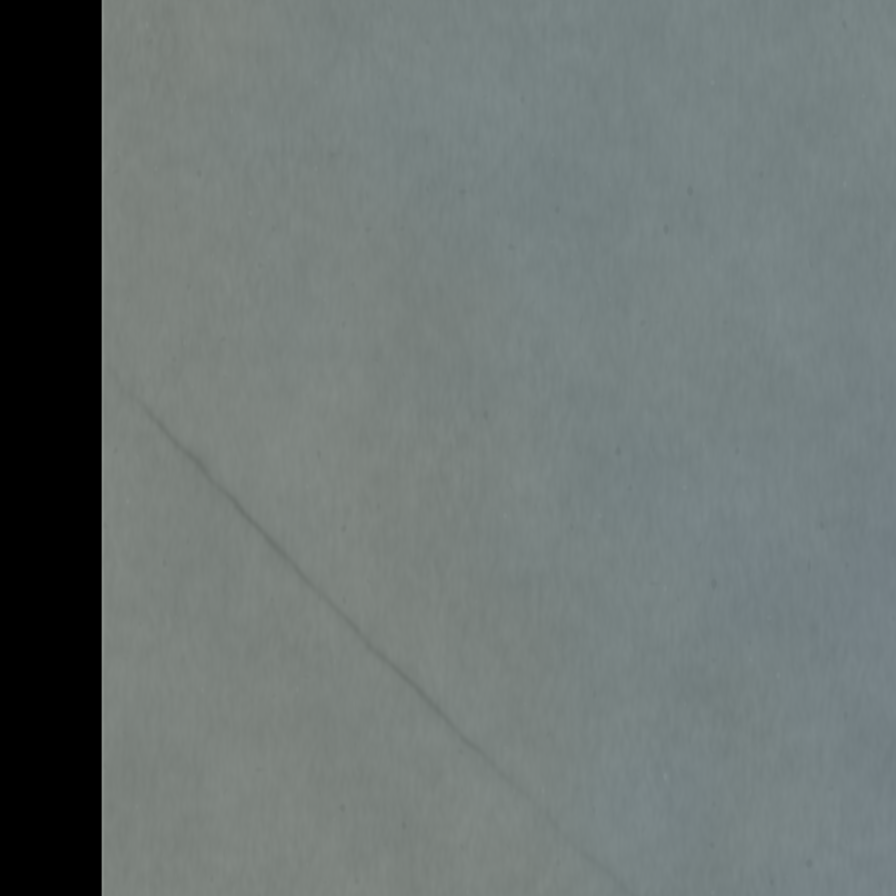
A Shadertoy shader for this texture:

```glsl
// Draws a weathered grey-green plaster wall with a faint diagonal crack beside a black band.

const float BAND_EDGE = 0.1135;
const vec3 WARM_GREY = vec3(0.488, 0.512, 0.492);
const vec3 COOL_GREY = vec3(0.465, 0.512, 0.514);
const vec3 BLUE_GREY = vec3(0.455, 0.500, 0.525);

// Unit gradient vector for a lattice cell
vec2 cellGradient(vec2 cell) {
    vec3 p = fract(cell.xyx * vec3(0.1031, 0.1030, 0.0973));
    p += dot(p, p.yzx + 33.33);
    float angle = 6.28318 * fract((p.x + p.y) * p.z);
    return vec2(cos(angle), sin(angle));
}

// Gradient noise, centred on zero
float gradientNoise(vec2 p) {
    vec2 cell = floor(p);
    vec2 f = p - cell;
    vec2 u = f * f * f * (f * (f * 6.0 - 15.0) + 10.0);
    vec2 e = vec2(1.0, 0.0);
    float a = dot(cellGradient(cell), f);
    float b = dot(cellGradient(cell + e.xy), f - e.xy);
    float c = dot(cellGradient(cell + e.yx), f - e.yx);
    float d = dot(cellGradient(cell + e.xx), f - e.xx);
    return mix(mix(a, b, u.x), mix(c, d, u.x), u.y);
}

// Layered noise for soft blotches
float fractalNoise(vec2 p, int octaves) {
    float sum = 0.0;
    float weight = 1.0;
    for (int i = 0; i < octaves; i++) {
        sum += weight * gradientNoise(p);
        p = mat2(1.6, 1.2, -1.2, 1.6) * p + 17.3;
        weight *= 0.55;
    }
    return sum;
}

// Broad drift from warm grey at left to blue grey at lower right
vec3 wallTint(vec2 uv) {
    float drift = 0.22 * fractalNoise(uv * 3.0 + 4.0, 3);
    float cool = smoothstep(0.15, 0.85, uv.x + 0.25 * (uv.y - 0.5) + drift);
    float blue = smoothstep(0.65, 1.1, uv.x + drift) * smoothstep(0.95, 0.3, uv.y);
    return mix(mix(WARM_GREY, COOL_GREY, cool), BLUE_GREY, 0.75 * blue);
}

// Vertical brush grain with patchy strength
float wallGrain(vec2 uv) {
    float patchiness = 0.65 + 0.7 * abs(gradientNoise(uv * 9.0));
    float streaks = gradientNoise(uv * vec2(125.0, 42.0));
    float fibres = gradientNoise(uv * vec2(210.0, 85.0) + 31.0);
    float mottling = fractalNoise(uv * vec2(34.0, 24.0) + 7.0, 2);
    return patchiness * (0.022 * streaks + 0.014 * fibres) + 0.011 * mottling;
}

// Sparse specks: positive noise peaks above a threshold
float specks(vec2 uv, vec2 scale, float threshold) {
    return smoothstep(threshold, threshold + 0.22, gradientNoise(uv * scale));
}

// Darkness of the gently bowed diagonal crack
float crackShade(vec2 uv) {
    float run = uv.x - 0.156;
    float path = 0.551 - 1.09 * run + 0.16 * run * run;
    float wobble = 0.006 * gradientNoise(uv * 24.0);
    float distanceAcross = (uv.y - path) * 0.7 + wobble;
    float core = exp(-pow(distanceAcross / 0.0042, 2.0));
    float halo = exp(-pow(distanceAcross / 0.013, 2.0));
    float wear = 0.75 + 0.8 * gradientNoise(uv * 32.0 + 11.0);
    float strength = smoothstep(0.10, 0.20, uv.x) * mix(1.0, 0.4, smoothstep(0.48, 0.60, uv.x));
    return strength * (0.042 * core * wear + 0.014 * halo);
}

void mainImage(out vec4 fragColor, in vec2 fragCoord) {
    vec2 uv = fragCoord / iResolution.xy;
    float pixel = 1.0 / iResolution.x;

    // Plaster surface
    vec3 color = wallTint(uv);
    color += 0.018 * fractalNoise(uv * vec2(7.0, 5.0) + 2.0, 3);
    color += wallGrain(uv);

    // Small pits and pale flecks
    color -= 0.030 * specks(uv + 0.37, vec2(75.0, 48.0), 0.43);
    color += 0.026 * specks(uv + 0.81, vec2(95.0, 62.0), 0.48);

    color -= crackShade(uv);

    // Pale rim and black band
    float rim = 1.0 - smoothstep(0.0008, 0.0030, abs(uv.x - BAND_EDGE - 0.0008));
    color += 0.05 * rim;
    color *= smoothstep(BAND_EDGE - pixel, BAND_EDGE + pixel, uv.x);

    fragColor = vec4(clamp(color, 0.0, 1.0), 1.0);
}
```
